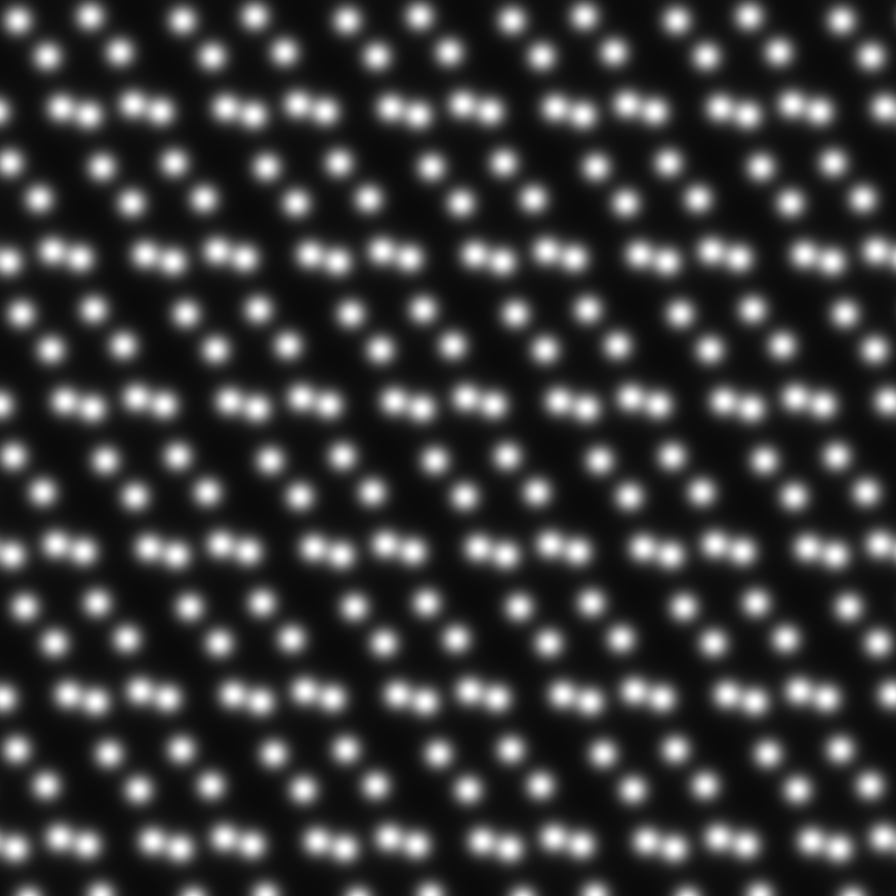
This pattern is drawn by a Shadertoy shader. Its source:

```glsl
#define LATTICE_A   vec2(0.18385, 0.0)
#define LATTICE_B   vec2(-0.0939, 0.1637)
#define ORIGIN      vec2(0.4486, 0.6320)
#define WIDE_OUTER  vec2(-0.0569, 0.0177)
#define WIDE_INNER  vec2(0.0238, 0.0224)
#define CLOSE_OUTER vec2(-0.0556, 0.0021)
#define CLOSE_INNER vec2(-0.0246, -0.0060)
#define CORE_SIZE   0.01055
#define CORE_LEVEL  0.90
#define HALO_SIZE   0.0234
#define HALO_LEVEL  0.05
#define BACKGROUND  0.02

// Bright Gaussian core with a faint, wider halo
float spot(vec2 p) {
    float d2 = dot(p, p);
    return CORE_LEVEL * exp(-0.5 * d2 / (CORE_SIZE * CORE_SIZE))
         + HALO_LEVEL * exp(-0.5 * d2 / (HALO_SIZE * HALO_SIZE));
}

// Two spots related by a half turn about the local centre
float mirroredSpots(vec2 p, vec2 offset) {
    return spot(p - offset) + spot(p + offset);
}

// Eight spots around the two half-turn centres of one cell
float cellMotif(vec2 p) {
    vec2 q = p + 0.5 * LATTICE_B;
    return mirroredSpots(p, WIDE_OUTER) + mirroredSpots(p, WIDE_INNER)
         + mirroredSpots(q, CLOSE_OUTER) + mirroredSpots(q, CLOSE_INNER);
}

void mainImage(out vec4 fragColor, in vec2 fragCoord) {
    vec2 p = fragCoord / iResolution.y - ORIGIN;

    // Position relative to the nearest cell of the oblique lattice
    mat2 lattice = mat2(LATTICE_A, LATTICE_B);
    p -= lattice * floor(inverse(lattice) * p + 0.5);

    // Sum the light of this cell and its neighbours
    float light = BACKGROUND;
    for (int j = -1; j <= 1; j++) {
        for (int i = -1; i <= 1; i++) {
            light += cellMotif(p - lattice * vec2(i, j));
        }
    }

    fragColor = vec4(vec3(min(light, 1.0)), 1.0);
}
```
